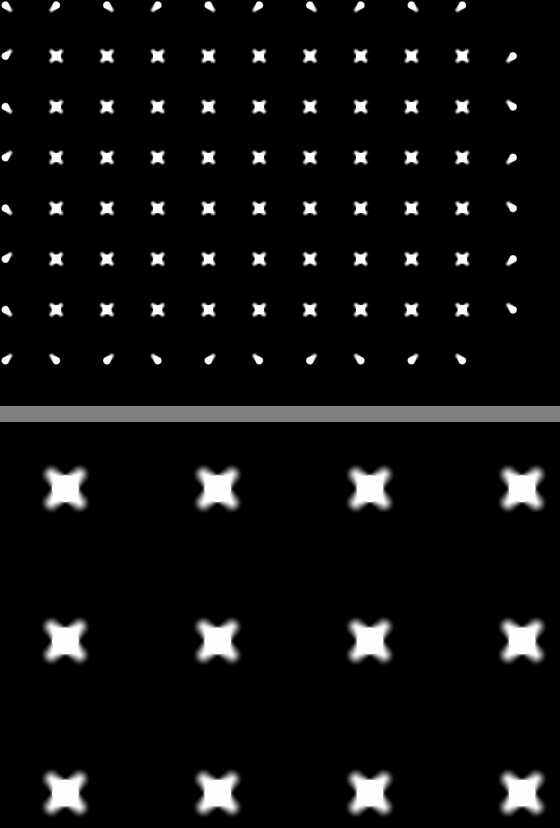
Top, the full canvas; bottom, a detail of the centre.
Give the GLSL for this pattern, as a WebGL 2 fragment shader.

```glsl
#version 300 es
precision highp float;

uniform vec2 u_resolution;
out vec4 fragColor;

// Tapered petal from the lattice node along a diagonal, softer toward its tip.
float petal(vec2 p, vec2 diagonal, float pixel) {
    vec2 axis = normalize(diagonal);
    float along = clamp(dot(p, axis) / 0.13, 0.0, 1.0);
    float dist = length(p - axis * along * 0.13) - mix(0.076, 0.034, along);
    float softness = max(mix(0.016, 0.042, along * along), 0.75 * pixel);
    return 1.0 - smoothstep(-softness, softness, dist);
}

// Inner nodes hold all four petals; rim nodes only those in even cells.
float hasPetal(vec2 node, vec2 diagonal) {
    vec2 lastNode = vec2(10.0, 7.0);
    vec2 cell = node + 0.5 * (diagonal - 1.0);
    bool inside = all(greaterThanEqual(cell, vec2(0.0))) && all(lessThan(cell, lastNode));
    bool inner = all(greaterThan(node, vec2(0.0))) && all(lessThan(node, lastNode));
    bool even = mod(cell.x + cell.y, 2.0) < 0.5;
    return inside && (inner || even) ? 1.0 : 0.0;
}

void main() {
    // Eight lattice steps span the canvas height.
    float pixel = 8.0 / u_resolution.y;
    vec2 grid = gl_FragCoord.xy * pixel - vec2(0.108, 0.896);
    vec2 node = floor(grid + 0.5);
    vec2 local = grid - node;

    // Overlapping petals add up to a four-armed star.
    float glow = 0.0;
    for (int i = 0; i < 4; i++) {
        vec2 diagonal = vec2(i % 2, i / 2) * 2.0 - 1.0;
        glow += hasPetal(node, diagonal) * petal(local, diagonal, pixel);
    }
    fragColor = vec4(vec3(0.995 * min(glow, 1.0)), 1.0);
}
```
